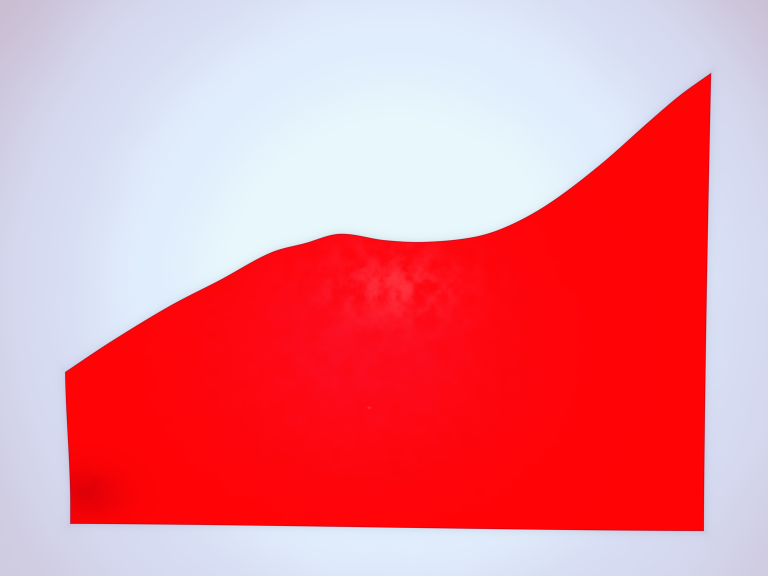
Reproduce this background procedurally as a WebGL 2 fragment shader.

```glsl
#version 300 es
precision highp float;
// A red paper sheet with a wavy top edge on a softly vignetted pale wall.
uniform vec2 u_resolution;
out vec4 fragColor;

// Lengths are in canvas heights
const float ASPECT = 4.0 / 3.0;
const vec2 LIGHT_CENTER = vec2(0.69, 0.50);
const vec2 SHEEN_CENTER = vec2(0.685, 0.505);
const vec2 BLUSH_CENTER = vec2(0.63, 0.40);
const vec3 WALL_CORE = vec3(0.91, 0.97, 0.99);
const vec3 WALL_PALE = vec3(0.88, 0.93, 0.99);
const vec3 WALL_BLUE = vec3(0.84, 0.86, 0.95);
const vec3 WALL_MAUVE = vec3(0.79, 0.74, 0.82);
const vec3 PAPER_RED = vec3(1.0, 0.01, 0.02);
const vec3 PAPER_BLUSH = vec3(0.99, 0.05, 0.13);
const vec3 PAPER_SHEEN = vec3(1.0, 0.20, 0.25);
const vec3 PAPER_DARK = vec3(0.87, 0.0, 0.03);
const vec3 RIM_COLOR = vec3(0.62, 0.0, 0.12);
const float RIM_WIDTH = 0.0022;

// Knots of the top edge, left to right
const int KNOTS = 16;
const vec2 CREST[KNOTS] = vec2[](
  vec2(0.113, 0.354), vec2(0.191, 0.406), vec2(0.295, 0.469), vec2(0.382, 0.514),
  vec2(0.469, 0.561), vec2(0.530, 0.578), vec2(0.590, 0.594), vec2(0.668, 0.583),
  vec2(0.738, 0.580), vec2(0.825, 0.589), vec2(0.885, 0.609), vec2(0.955, 0.648),
  vec2(1.042, 0.714), vec2(1.128, 0.790), vec2(1.181, 0.835), vec2(1.234, 0.873));

float hash(vec2 p) {
  vec3 q = fract(vec3(p.xyx) * 0.1031);
  q += dot(q, q.yzx + 33.33);
  return fract((q.x + q.y) * q.z);
}

float noise(vec2 p) {
  vec2 i = floor(p), f = fract(p);
  f = f * f * (3.0 - 2.0 * f);
  return mix(mix(hash(i), hash(i + vec2(1, 0)), f.x),
             mix(hash(i + vec2(0, 1)), hash(i + vec2(1, 1)), f.x), f.y);
}

float fbm(vec2 p) {
  float sum = 0.0, gain = 0.5;
  for (int i = 0; i < 4; i++) {
    sum += gain * noise(p);
    p = p * 2.1 + 7.3;
    gain *= 0.5;
  }
  return sum;
}

float knotSlope(int i) {
  vec2 d = CREST[min(i + 1, KNOTS - 1)] - CREST[max(i - 1, 0)];
  return d.y / d.x;
}

// Cubic Hermite curve through the knots: height and slope at x
vec2 crest(float x) {
  int i = 0;
  for (int k = 1; k < KNOTS - 1; k++) if (x > CREST[k].x) i = k;
  vec2 a = CREST[i], b = CREST[i + 1];
  float w = b.x - a.x, t = clamp((x - a.x) / w, 0.0, 1.0);
  float m0 = knotSlope(i) * w, m1 = knotSlope(i + 1) * w;
  float c2 = 3.0 * (b.y - a.y) - 2.0 * m0 - m1;
  float c3 = m0 + m1 - 2.0 * (b.y - a.y);
  return vec2(a.y + t * (m0 + t * (c2 + t * c3)),
              (m0 + t * (2.0 * c2 + 3.0 * t * c3)) / w);
}

// Distance to the sheet, negative inside
float sheet(vec2 p) {
  vec2 c = crest(p.x);
  float top = (p.y - c.x) / sqrt(1.0 + c.y * c.y);
  float left = mix(0.122, 0.113, smoothstep(0.12, 0.37, p.y)) - p.x;
  float right = p.x - (1.222 + 0.0125 * pow(clamp((p.y - 0.08) / 0.79, 0.0, 1.0), 1.4));
  float bottom = mix(0.091, 0.078, smoothstep(0.0, 1.3, p.x)) - p.y;
  return max(max(top, bottom), max(left, right));
}

float glow(vec2 offset, vec2 size) {
  offset /= size;
  return exp(-dot(offset, offset));
}

vec3 wallColor(vec2 p) {
  float r = length(p - LIGHT_CENTER) + 0.025 * (fbm(p * 9.0) - 0.5);
  vec3 color = mix(WALL_CORE, WALL_PALE, smoothstep(0.27, 0.42, r));
  color = mix(color, WALL_BLUE, smoothstep(0.43, 0.62, r));
  return mix(color, WALL_MAUVE, smoothstep(0.60, 0.86, r) * mix(0.55, 1.0, p.y));
}

vec3 paperColor(vec2 p) {
  float grain = fbm(p * 48.0);
  vec3 color = mix(PAPER_RED, PAPER_BLUSH, glow(p - BLUSH_CENTER, vec2(0.25, 0.21)) * (0.6 + 0.7 * grain));
  float sheen = glow(p - SHEEN_CENTER, vec2(0.10, 0.06)) * smoothstep(0.2, 0.75, grain);
  color = mix(color, PAPER_SHEEN, sheen);
  // Scuffed lower left corner and a tiny fleck
  float scuff = glow(p - vec2(0.145, 0.145), vec2(0.065, 0.042));
  color = mix(color, PAPER_DARK, scuff * (0.5 + 0.8 * grain));
  return mix(color, PAPER_SHEEN, glow(p - vec2(0.641, 0.292), vec2(0.003, 0.002)));
}

void main() {
  vec2 p = gl_FragCoord.xy / u_resolution * vec2(ASPECT, 1.0);
  float pixel = 1.0 / u_resolution.y;
  float d = sheet(p);

  // Wall with a faint contact shadow, then paper with a dark rim
  vec3 wall = wallColor(p) * (1.0 - 0.07 * exp(-max(d, 0.0) / 0.006));
  float rim = 1.0 - smoothstep(0.0, RIM_WIDTH, abs(d));
  vec3 paper = mix(paperColor(p), RIM_COLOR, 0.7 * rim);
  float coverage = 1.0 - smoothstep(-0.75 * pixel, 0.75 * pixel, d);
  fragColor = vec4(mix(wall, paper, coverage), 1.0);
}
```
